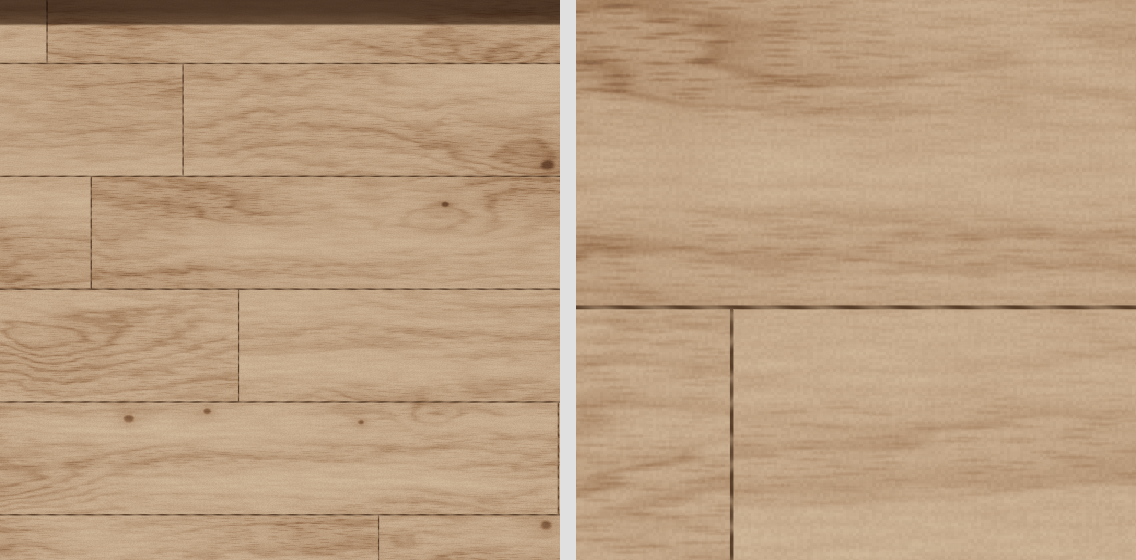
Left, the full canvas; right, a detail of the centre.
This texture is drawn by a Shadertoy shader. Its source:

```glsl
// Oak floor: six rows of staggered planks with grain, knots and a shaded top edge.

const float ROW_HEIGHT = 0.2015;
const float FIRST_SEAM = 0.0807;
const float SHADE_EDGE = 0.956;
const vec3 PALE_OAK = vec3(0.795, 0.695, 0.575);
const vec3 BROWN_OAK = vec3(0.62, 0.47, 0.34);
const vec3 KNOT_BROWN = vec3(0.34, 0.21, 0.13);
const vec3 SEAM_BROWN = vec3(0.33, 0.23, 0.15);

// End joint of each row, from the bottom up
const float JOINTS[6] = float[6](0.676, 0.997, 0.426, 0.163, 0.327, 0.084);

// Growth-ring eyes: centre, radii
const vec4 EYES[7] = vec4[7](
    vec4(0.96, 0.705, 0.10, 0.050), vec4(0.79, 0.605, 0.11, 0.035),
    vec4(0.09, 0.398, 0.20, 0.048), vec4(0.00, 0.135, 0.19, 0.050),
    vec4(0.91, 0.900, 0.07, 0.025), vec4(0.77, 0.255, 0.05, 0.025),
    vec4(0.03, 0.505, 0.14, 0.015));

// Knots: centre, radius
const vec3 KNOTS[6] = vec3[6](
    vec3(0.978, 0.705, 0.012), vec3(0.230, 0.253, 0.005),
    vec3(0.370, 0.266, 0.004), vec3(0.975, 0.063, 0.007),
    vec3(0.795, 0.635, 0.004), vec3(0.645, 0.246, 0.003));

vec2 hash2(vec2 p) {
    vec2 k = vec2(dot(p, vec2(127.1, 311.7)), dot(p, vec2(269.5, 183.3)));
    return fract(sin(k) * 43758.5);
}

// Distance to the nearest scattered point
float cellular(vec2 p) {
    vec2 cell = floor(p), local = fract(p);
    float nearest = 2.0;
    for (int y = -1; y <= 1; y++)
        for (int x = -1; x <= 1; x++) {
            vec2 o = vec2(x, y);
            vec2 d = o + hash2(cell + o) - local;
            nearest = min(nearest, dot(d, d));
        }
    return sqrt(nearest);
}

float layeredSines(vec2 p) {
    float sum = 0.0, amp = 0.5;
    for (int i = 0; i < 5; i++) {
        p = mat2(0.8, 0.6, -0.6, 0.8) * p * 1.7 + 1.3;
        p += 0.6 * sin(p.yx);
        sum += amp * sin(p.x) * sin(p.y);
        amp *= 0.6;
    }
    return sum;
}

float rowCoord(float y) { return (y - FIRST_SEAM) / ROW_HEIGHT + 1.0; }

float jointOf(float row) { return JOINTS[int(clamp(row, 0.0, 5.0))]; }

float plankId(vec2 p) {
    float row = floor(rowCoord(p.y));
    return row * 2.0 + step(jointOf(row), p.x);
}

float lineMask(float dist, float halfWidth, float pixel) {
    return 1.0 - smoothstep(halfWidth - 0.5 * pixel, halfWidth + 0.7 * pixel, dist);
}

// Darkness of the wood: 0 is pale, 1 is brown, above 1 is knot
float woodTone(vec2 p, float id, float pixel) {
    vec2 seed = hash2(vec2(id, 7.0));
    vec2 q = p + seed * 9.0;
    float warp = layeredSines(q * vec2(3.0, 9.0));
    float broad = layeredSines(q * vec2(2.2, 17.0) + 4.0);
    float fibre = cellular(q * vec2(15.0, 125.0));
    float pore = cellular(q * vec2(26.0, 240.0));

    float rings = q.y * 32.0 + 1.7 * warp + 0.35 * fibre;
    float eyeGlow = 0.0, knotTone = 0.0;
    for (int i = 0; i < 7; i++) {
        vec4 eye = EYES[i];
        vec2 d = (p - eye.xy) / eye.zw;
        d += 0.25 * vec2(warp, broad);
        float bump = exp(-dot(d, d)) * step(abs(plankId(eye.xy) - id), 0.5);
        rings += bump * eye.w * 62.0;
        eyeGlow += bump;
    }
    for (int i = 0; i < 6; i++) {
        vec3 knot = KNOTS[i];
        float inside = step(abs(plankId(knot.xy) - id), 0.5);
        float d = length((p - knot.xy) * vec2(0.75, 1.0)) / knot.z + 0.7 * broad;
        float core = 1.0 - smoothstep(0.5, 1.1 + pixel / knot.z, d);
        knotTone += inside * (0.8 * core + 0.5 * exp(-max(d, 0.0) * 0.4));
    }

    // Sharp-edged growth lines that fade in and out along the plank
    float growth = pow(0.5 + 0.5 * sin(6.2832 * rings), 3.0);
    float presence = clamp(0.45 + 0.9 * broad + 0.6 * eyeGlow, 0.1, 1.0);
    float pores = 1.0 - smoothstep(0.08, 0.38, pore);
    return 0.20 + 0.42 * growth * presence + 0.24 * broad + 0.22 * (fibre - 0.45)
        + 0.28 * pores * (0.6 + broad) + 0.10 * eyeGlow + 0.14 * (seed.x - 0.5) + knotTone;
}

void mainImage(out vec4 fragColor, in vec2 fragCoord) {
    vec2 p = fragCoord / iResolution.xy;
    float pixel = 1.0 / iResolution.y;

    // Wood
    float tone = woodTone(p, plankId(p), pixel);
    vec3 color = mix(PALE_OAK, BROWN_OAK, clamp(tone, -0.05, 1.0));
    color = mix(color, KNOT_BROWN, 0.75 * smoothstep(0.85, 1.9, tone));
    color += 0.035 * (hash2(floor(p * 512.0)).x - 0.5);

    // Slightly worn seams between rows and at plank ends
    float v = rowCoord(p.y);
    float rowDist = abs(v - round(v)) * ROW_HEIGHT;
    float endDist = abs(p.x - jointOf(floor(v)));
    float wear = 0.72 + 0.25 * sin(p.x * 190.0 + 3.0 * sin(p.y * 170.0));
    float seam = max(lineMask(rowDist, 0.0011, pixel), lineMask(endDist, 0.0010, pixel));
    color = mix(color, SEAM_BROWN, seam * wear);

    // Shadow along the top edge
    float depth = smoothstep(SHADE_EDGE, 0.985, p.y);
    vec3 shade = mix(vec3(0.52, 0.46, 0.41), vec3(0.41, 0.34, 0.29), depth);
    color *= mix(vec3(1.0), shade, smoothstep(SHADE_EDGE - 0.003, SHADE_EDGE + 0.003, p.y));

    fragColor = vec4(clamp(color, 0.0, 1.0), 1.0);
}
```
